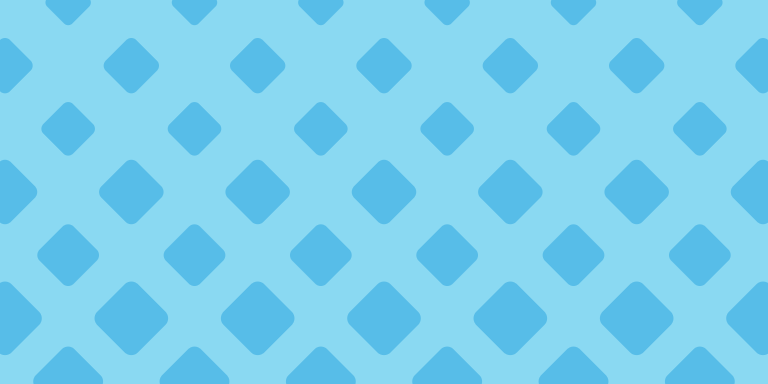
Give the GLSL for this pattern, as a Shadertoy shader.

```glsl
// Rounded diamonds on a pale blue ground, set in two interleaved square lattices.
// Each lattice has its own diamond size, and every row grows towards the bottom.
// Diamonds are signed distances to a rounded square turned by 45 degrees.

// Lengths are in units of the canvas height
const vec3  GROUND_COLOR  = vec3(0.54, 0.85, 0.95);
const vec3  DIAMOND_COLOR = vec3(0.34, 0.74, 0.91);
const float PERIOD        = 0.329;   // spacing within one lattice
const float LARGE_TIP     = 0.0839;  // centre to tip at mid height
const float SMALL_TIP     = 0.0750;
const float GROWTH        = 0.43;    // relative size gain per height downwards
const float ROUNDNESS     = 0.33;    // corner radius relative to half side

// Signed distance to a rounded diamond whose rounded tips lie at the given reach
float roundedDiamond(vec2 p, float tip) {
    float halfSide = tip / (sqrt(2.0) - (sqrt(2.0) - 1.0) * ROUNDNESS);
    float radius = ROUNDNESS * halfSide;
    vec2 turned = vec2(p.x + p.y, p.x - p.y) * sqrt(0.5);
    vec2 q = abs(turned) - (halfSide - radius);
    return length(max(q, 0.0)) + min(max(q.x, q.y), 0.0) - radius;
}

// One diamond per cell, sized by the height of its row
float diamondLattice(vec2 p, vec2 offset, float tip) {
    vec2 center = (floor(p / PERIOD - offset + 0.5) + offset) * PERIOD;
    return roundedDiamond(p - center, tip * (1.0 - GROWTH * center.y));
}

void mainImage(out vec4 fragColor, in vec2 fragCoord) {
    vec2 p = (fragCoord - 0.5 * iResolution.xy) / iResolution.y;
    float pixel = 1.0 / iResolution.y;

    float dist = min(diamondLattice(p, vec2(0.0), LARGE_TIP),
                     diamondLattice(p, vec2(0.5), SMALL_TIP));

    // Edge blended over one pixel
    float coverage = clamp(0.5 - dist / pixel, 0.0, 1.0);
    fragColor = vec4(mix(GROUND_COLOR, DIAMOND_COLOR, coverage), 1.0);
}
```
